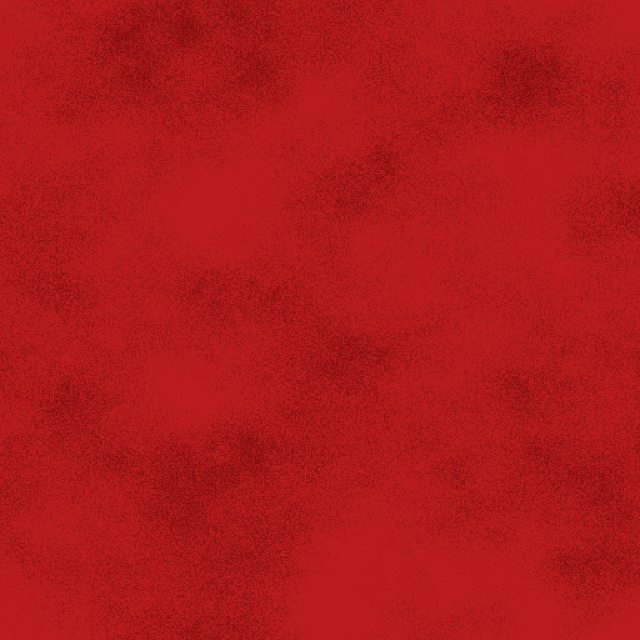
Write a Shadertoy shader that draws this texture.

```glsl
// Red surface worn by soft dark clouds that dissolve into fine grain.
// Layered cellular blotches set the local density; a random threshold
// per grain then decides how far each speck darkens.

const vec3 CLEAN_RED = vec3(0.735, 0.114, 0.115);
const vec3 DEEP_RED = vec3(0.505, 0.053, 0.058);
const float GRAINS_ACROSS = 512.0;
const vec2 CLOUD_SCALE = vec2(5.0, 6.5);

// Three random values per cell, each from 0 to 1
vec3 hash3(vec2 cell) {
    vec3 q = fract(cell.xyx * vec3(0.1031, 0.1030, 0.0973));
    q += dot(q, q.yxz + 33.33);
    return fract((q.xxy + q.yzz) * q.zyx);
}

// Cellular noise: one soft light or dark blob at a random spot in each cell
float blotches(vec2 p) {
    vec2 cell = floor(p);
    float sum = 0.0;
    for (int y = -1; y <= 1; y++) {
        for (int x = -1; x <= 1; x++) {
            vec2 neighbour = cell + vec2(x, y);
            vec3 rnd = hash3(neighbour);
            vec2 offset = p - neighbour - rnd.xy;
            float falloff = max(0.0, 1.0 - dot(offset, offset));
            sum += (2.0 * rnd.z - 1.0) * falloff * falloff * falloff;
        }
    }
    return sum;
}

// Blotches layered from broad to fine, turned a little at each step
float clouds(vec2 p, int layers) {
    const mat2 TURN = mat2(0.96, 0.28, -0.28, 0.96);
    float sum = 0.0;
    float strength = 1.0;
    for (int i = 0; i < layers; i++) {
        sum += strength * blotches(p);
        p = TURN * p * 2.03 + 17.3;
        strength *= 0.55;
    }
    return sum;
}

// Darkness of one grain where the clouds have the given density
float speck(vec2 cell, float density) {
    return clamp(density - hash3(cell + 91.0).x, 0.0, 1.0);
}

// Grid of grains with narrow blended borders
float grain(vec2 p, float density) {
    vec2 cell = floor(p - 0.5);
    vec2 blend = smoothstep(0.25, 0.75, p - 0.5 - cell);
    float low = mix(speck(cell, density),
                    speck(cell + vec2(1.0, 0.0), density), blend.x);
    float high = mix(speck(cell + vec2(0.0, 1.0), density),
                     speck(cell + vec2(1.0, 1.0), density), blend.x);
    return mix(low, high, blend.y);
}

void mainImage(out vec4 fragColor, in vec2 fragCoord) {
    vec2 uv = fragCoord / iResolution.xy;

    // Cloud density, thinning out towards the corners
    float density = 0.69 + 0.5 * clouds(uv * CLOUD_SCALE + 40.0, 5);
    density -= 0.45 * smoothstep(0.54, 0.72, length(uv - 0.5));

    // Grain dissolves the clouds into specks
    float darkness = grain(uv * GRAINS_ACROSS, density);
    fragColor = vec4(mix(CLEAN_RED, DEEP_RED, darkness), 1.0);
}
```
